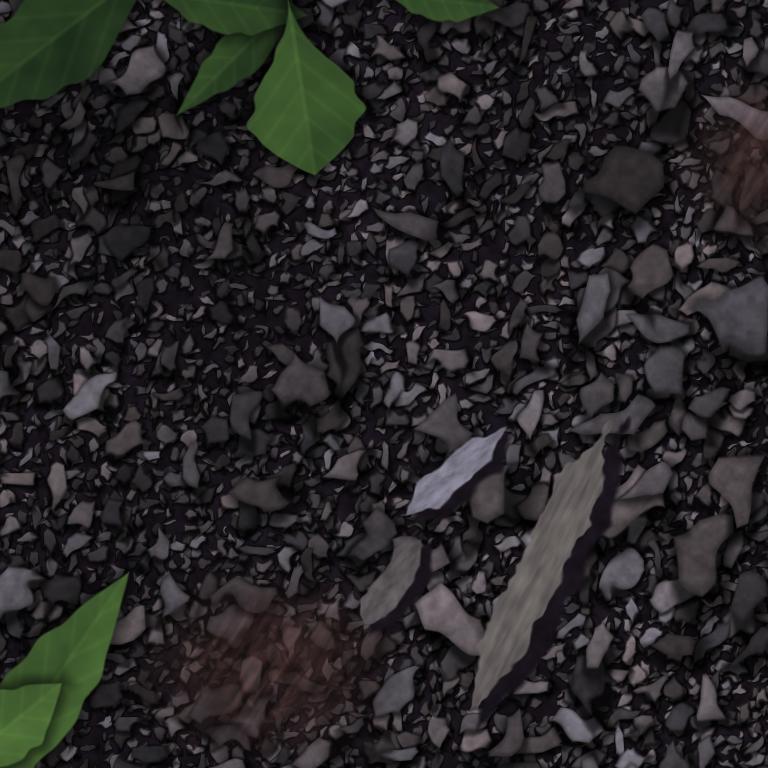
Give the GLSL for this texture, as a Shadertoy shader.

```glsl
// Shaded ground of dark soil covered in angular grey stone chips, with a few
// long slabs and green leaves at the left. Chips are random convex polygons
// scattered on jittered grids, painted from the finest layer to the coarsest.
#define FINEST 0.018
#define GROWTH 1.55
#define LAYERS 5
#define TILT 0.75
#define SOFT 0.0022
#define SHADOW 0.62
#define SOIL vec3(0.085, 0.068, 0.092)
#define STONE vec3(1.0, 0.965, 1.06)
#define WARM vec3(1.08, 0.93, 0.92)
#define LEAF_DARK vec3(0.13, 0.20, 0.115)
#define LEAF_LIGHT vec3(0.28, 0.40, 0.20)

const float TAU = 6.28318;

vec4 hash4(vec2 p) {
    vec4 q = fract(p.xyxy * vec4(0.1031, 0.1030, 0.0973, 0.1099));
    q += dot(q, q.wzxy + 33.33);
    return fract((q.xxyz + q.yzzw) * q.zywx);
}

float noise(vec2 p) {
    vec2 i = floor(p), f = fract(p);
    f = f * f * (3.0 - 2.0 * f);
    vec2 e = vec2(0.0, 1.0);
    return mix(mix(hash4(i).x, hash4(i + e.yx).x, f.x),
               mix(hash4(i + e.xy).x, hash4(i + e.yy).x, f.x), f.y);
}

float fbm(vec2 p) {
    return 0.55 * noise(p) + 0.3 * noise(p * 2.1 + 17.0) + 0.15 * noise(p * 4.3 + 31.0);
}

vec2 turn(vec2 p, float a) {
    return vec2(cos(a) * p.x + sin(a) * p.y, cos(a) * p.y - sin(a) * p.x);
}

// Convex polygon from six uneven half planes
float chip(vec2 p, float radius, vec2 seed) {
    float d = -1.0;
    for (int i = 0; i < 6; i++) {
        vec4 h = hash4(seed + float(i) * 7.3);
        float a = (float(i) + 0.75 * h.x) * TAU / 6.0;
        d = max(d, dot(p, vec2(cos(a), sin(a))) - radius * mix(0.65, 1.1, h.y));
    }
    return d;
}

// One layer of chips, each with a dark gap around it
vec3 scatterChips(vec3 col, vec2 uv, float cell, float sparse, float dense, float seed) {
    vec2 w = uv / cell * 2.2 + seed;
    vec2 g = uv / cell + 0.4 * (vec2(noise(w), noise(w + 40.0)) - 0.5);
    float soft = SOFT / cell;
    float grain = fbm(uv * 85.0 + seed);
    for (int j = -1; j <= 1; j++)
    for (int i = -1; i <= 1; i++) {
        vec2 id = floor(g) + vec2(i, j);
        vec4 h = hash4(id + seed), k = hash4(id + seed + 71.0);
        vec2 home = (id + 0.5) * cell;
        float coarse = smoothstep(0.4, 0.95, 0.85 * home.x + 0.35 * (1.0 - home.y));
        if (h.x > mix(sparse, dense, coarse)) continue;
        vec2 q = g - id - 0.5 - 0.7 * (h.yz - 0.5);
        vec2 p = turn(q, TILT + 2.2 * (h.w - 0.5)) * vec2(0.85, mix(1.0, 2.1, k.y));
        float d = chip(p, mix(0.27, 0.5, k.x), id + seed);
        float lit = dot(q, vec2(-0.5, 0.85));
        col *= 1.0 - SHADOW * smoothstep(0.2, 0.0, d + 0.25 * lit);
        float tone = mix(0.15, 0.40, pow(k.z, 1.4)) + 0.05 * coarse;
        tone *= 0.78 + 0.4 * grain + 0.3 * lit;
        tone *= mix(1.0, 0.72, smoothstep(-0.12, 0.02, d));
        col = mix(col, tone * mix(STONE, WARM, k.w * 0.6), smoothstep(soft, -soft, d));
    }
    return col;
}

// Coordinates along (0 to 1) and across a segment
vec2 axisCoords(vec2 p, vec2 a, vec2 b) {
    vec2 v = b - a;
    return vec2(dot(p - a, v) / dot(v, v), dot(p - a, vec2(v.y, -v.x)) / length(v));
}

// Long split stone with a dark broken side
vec3 slab(vec3 col, vec2 uv, vec2 a, vec2 b, float halfWidth, vec3 tint) {
    vec2 s = axisCoords(uv, a, b);
    float ragged = 0.35 * (noise(uv * 38.0) - 0.5) + 0.2 * (noise(uv * 95.0) - 0.5);
    float w = halfWidth * (min(1.0, 4.5 * min(s.x, 1.0 - s.x)) + ragged);
    float side = abs(s.y - 0.65 * halfWidth) - w * 1.15;
    col = mix(col, SOIL * (0.75 + 0.7 * fbm(uv * 60.0)), smoothstep(0.006, -0.004, side));
    float streak = fbm(vec2(s.x * 9.0, s.y * 130.0));
    vec3 face = tint * (0.72 + 0.45 * streak + 0.15 * noise(uv * 70.0));
    return mix(col, face, smoothstep(SOFT, -SOFT, abs(s.y) - w));
}

// Toothed leaf; skew above one puts the widest part near the end
vec3 leaf(vec3 col, vec2 uv, vec2 a, vec2 b, float halfWidth, float skew, float light) {
    vec2 s = axisCoords(uv, a, b);
    float t = clamp(s.x, 0.0, 1.0);
    float teeth = 0.22 * (noise(vec2(t * 12.0, sign(s.y) * 5.0 + 9.0)) - 0.5);
    float w = halfWidth * sin(0.5 * TAU * pow(t, skew)) * (1.0 + teeth);
    float d = max(abs(s.y) - w, (abs(s.x - 0.5) - 0.5) * length(b - a));
    col *= 1.0 - 0.55 * smoothstep(0.025, -0.005, d);
    float rib = smoothstep(0.0045, 0.001, abs(s.y)) * (1.0 - 0.6 * t);
    float vein = pow(0.5 + 0.5 * cos(TAU * (t * 6.0 - abs(s.y) * 28.0)), 9.0);
    float shade = light + 0.5 * (fbm(uv * 22.0) - 0.5) + 0.3 * rib + 0.12 * vein;
    shade += 0.1 * sign(s.y) * smoothstep(0.0, 0.006, abs(s.y));
    return mix(col, mix(LEAF_DARK, LEAF_LIGHT, shade), smoothstep(SOFT, -SOFT, d));
}

void mainImage(out vec4 fragColor, in vec2 fragCoord) {
    vec2 uv = fragCoord / iResolution.xy;
    vec3 col = SOIL * (0.6 + 0.9 * fbm(uv * 70.0));

    // Chips, fine to coarse
    float cell = FINEST;
    for (int i = 0; i < LAYERS; i++) {
        float t = float(i) / float(LAYERS - 1);
        col = scatterChips(col, uv, cell, mix(0.95, 0.05, t), mix(0.95, 0.45, t), 13.0 + 29.0 * float(i));
        cell *= GROWTH;
    }

    // Reddish fibrous litter and broad uneven shade
    vec2 fibre = turn(uv + 0.02 * fbm(uv * 15.0), 1.0) * vec2(22.0, 120.0);
    float litter = smoothstep(0.16, 0.04, length((uv - vec2(0.35, 0.13)) * vec2(0.8, 1.1)));
    litter = max(litter, smoothstep(0.13, 0.02, length(uv - vec2(0.99, 0.79))));
    col = mix(col, vec3(0.23, 0.155, 0.15) * (0.25 + 1.2 * fbm(fibre)), 0.7 * litter);
    col *= 0.78 + 0.42 * fbm(uv * 6.0 + 3.0);
    col *= 1.0 - 0.45 * smoothstep(0.22, 0.0, length((uv - vec2(0.08, 0.82)) * vec2(0.6, 1.3)));

    // Large slabs
    col = slab(col, uv, vec2(0.61, 0.07), vec2(0.795, 0.45), 0.029, vec3(0.37, 0.35, 0.345));
    col = slab(col, uv, vec2(0.53, 0.33), vec2(0.655, 0.44), 0.020, vec3(0.47, 0.46, 0.52));
    col = slab(col, uv, vec2(0.47, 0.18), vec2(0.55, 0.30), 0.020, vec3(0.33, 0.31, 0.32));

    // Leaves
    col = leaf(col, uv, vec2(0.20, 1.05), vec2(-0.06, 0.85), 0.062, 1.0, 0.12);
    col = leaf(col, uv, vec2(0.38, 1.00), vec2(0.23, 0.85), 0.030, 0.8, 0.30);
    col = leaf(col, uv, vec2(0.20, 1.01), vec2(0.40, 0.98), 0.040, 1.0, 0.25);
    col = leaf(col, uv, vec2(0.50, 1.01), vec2(0.65, 0.99), 0.028, 1.0, 0.35);
    col = leaf(col, uv, vec2(0.375, 1.0), vec2(0.41, 0.772), 0.074, 1.7, 0.60);
    col = leaf(col, uv, vec2(-0.06, -0.08), vec2(0.168, 0.255), 0.052, 1.0, 0.80);
    col = leaf(col, uv, vec2(-0.08, -0.02), vec2(0.08, 0.11), 0.045, 1.2, 1.0);

    fragColor = vec4(clamp(col, 0.0, 1.0), 1.0);
}
```
